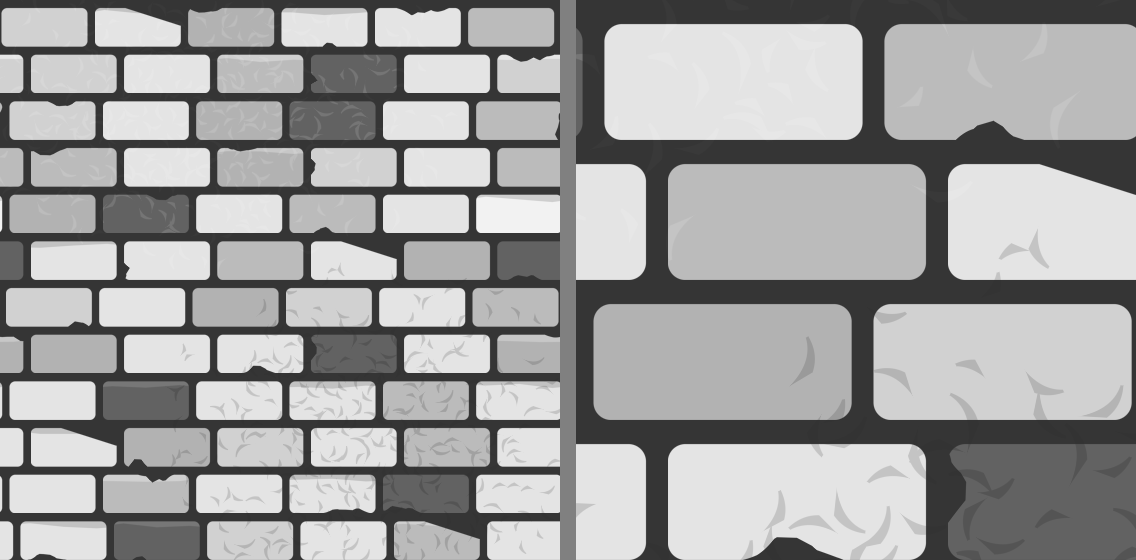
Left, the full canvas; right, a detail of the centre.
This pattern is drawn by a WebGL 1 fragment shader. Its source:

```glsl
precision highp float;

uniform vec2 u_resolution;

const float ROWS = 12.0;
const float COLUMNS = 6.0;
const vec2 PITCH = vec2(2.0, 1.0);
const vec2 HALF_BRICK = vec2(0.922, 0.414);
const float CORNER = 0.125;
const float MORTAR = 0.207;
const float DARK_BRICK = 0.385;
const float SHARD_GRID = 3.6;

float hash(vec2 p) {
  vec3 q = fract(p.xyx * vec3(0.1031, 0.1030, 0.0973));
  q += dot(q, q.yzx + 33.33);
  return fract((q.x + q.y) * q.z);
}

// Piecewise linear noise along a line
float jagged(float x, float seed) {
  float i = floor(x);
  return mix(hash(vec2(i, seed)), hash(vec2(i + 1.0, seed)), x - i);
}

float fill(float d, float blur) {
  return 1.0 - smoothstep(-blur, blur, d);
}

float roundedBox(vec2 p, vec2 halfSize, float radius) {
  vec2 q = abs(p) - halfSize + radius;
  return length(max(q, 0.0)) + min(max(q.x, q.y), 0.0) - radius;
}

// Left edge of the first brick in each course
float courseShift(float row) {
  float shift = mod(row, 2.0) < 0.5 ? 0.656 : 0.203;
  if (row < 0.5) shift = 0.4375;
  if (abs(row - 5.0) < 0.5) shift = 0.125;
  if (row > 10.5) shift = 0.031;
  return shift;
}

// At most one dark brick per course, the others spread evenly over the greys
float brickTone(vec2 id) {
  float darkColumn = floor(COLUMNS * hash(vec2(id.y, 7.0)));
  if (mod(id.y, 3.0) < 1.5 && abs(id.x - darkColumn) < 0.5) return DARK_BRICK;
  float pick = fract(id.x * 0.618 + hash(vec2(id.y, 19.0)));
  if (pick < 0.03) return 0.95;
  if (pick < 0.54) return 0.895;
  if (pick < 0.70) return 0.82;
  return pick < 0.86 ? 0.735 : 0.70;
}

float chipDepth(float along, float reach, vec2 id) {
  float centre = (hash(id + 31.0) - 0.5) * 1.6 * reach;
  float width = mix(0.13, 0.65, hash(id + 43.0));
  float window = clamp(1.6 - 1.6 * abs(along - centre) / width, 0.0, 1.0);
  return 0.17 * window * mix(0.25, 1.0, jagged(along * 7.0, id.x + 9.0 * id.y));
}

// Brick outline with a broken edge or a sloping corner on some bricks
float wornBrick(vec2 p, vec2 id) {
  float d = roundedBox(p, HALF_BRICK, CORNER);
  float wear = hash(id + 57.0);
  float side = hash(id + 71.0);
  vec2 edge = vec2(p.x, p.y - HALF_BRICK.y);
  float reach = HALF_BRICK.x;
  if (side > 0.75) {
    edge = vec2(p.y, (side > 0.88 ? p.x : -p.x) - HALF_BRICK.x);
    reach = HALF_BRICK.y;
  } else if (side > 0.48) {
    edge.y = -p.y - HALF_BRICK.y;
  }
  if (wear < 0.36) d = max(d, edge.y + chipDepth(edge.x, reach, id));
  if (wear > 0.97) d = max(d, dot(p - vec2(-0.1, 0.36), normalize(vec2(0.32, 1.0))));
  return d;
}

// Shaded strip with an uneven lower border along the top of a brick
float topLip(vec2 p, vec2 id, float blur) {
  float depth = 0.04 + 0.12 * jagged(p.x * 1.4 + 5.0, id.x + 13.0 * id.y);
  return step(hash(id + 83.0), 0.17) * fill(HALF_BRICK.y - depth - p.y, blur);
}

// Curved slivers, thinning out away from the focus
float shards(vec2 p, vec2 focus, vec2 spread, float seed, float blur) {
  vec2 g = p * SHARD_GRID;
  float cover = 0.0;
  for (int j = -1; j <= 1; j++) {
    for (int i = -1; i <= 1; i++) {
      vec2 cell = floor(g) + vec2(float(i), float(j));
      vec2 jitter = vec2(hash(cell + seed), hash(cell + seed + 17.0));
      vec2 centre = cell + 0.15 + 0.7 * jitter;
      float density = 1.25 - length((centre / SHARD_GRID - focus) / spread);
      float angle = 6.2832 * hash(cell + seed + 29.0);
      float c = cos(angle);
      float s = sin(angle);
      vec2 r = mat2(c, -s, s, c) * (g - centre);
      float size = mix(0.28, 0.58, hash(cell + seed + 37.0));
      float taper = 0.16 * (0.6 + 0.4 * r.x / size);
      float d = max(abs(r.y + 0.5 * r.x * r.x) - taper, abs(r.x + r.y * 0.6) - size);
      float kept = step(hash(cell + seed + 53.0), min(density, 0.85));
      cover = max(cover, kept * fill(d, blur * SHARD_GRID));
    }
  }
  return cover;
}

void main() {
  vec2 p = gl_FragCoord.xy / u_resolution * ROWS;
  float blur = 0.75 * ROWS / u_resolution.y;

  // Brick courses
  float row = floor(p.y);
  float x = p.x - courseShift(row);
  float column = floor(x / PITCH.x);
  vec2 id = vec2(mod(column, COLUMNS), row);
  vec2 local = vec2(x - column * PITCH.x, p.y - row) - HALF_BRICK;

  float tone = brickTone(id);
  float lipTone = tone > 0.85 ? tone * 0.85 : tone + 0.08;
  tone = mix(tone, lipTone, topLip(local, id, blur));
  float brick = fill(wornBrick(local, id), blur);
  float shade = mix(MORTAR, tone, brick);

  // Pale scuffs above, dark scuffs below
  float pale = shards(p, vec2(4.2, 9.6), vec2(5.0, 2.8), 101.0, blur);
  float dark = shards(p, vec2(8.0, 2.6), vec2(4.0, 3.2), 211.0, blur);
  shade = mix(shade, 1.0, pale * mix(0.02, 0.12, brick));
  shade *= 1.0 - dark * mix(0.04, 0.14, brick);

  gl_FragColor = vec4(vec3(shade), 1.0);
}
```
